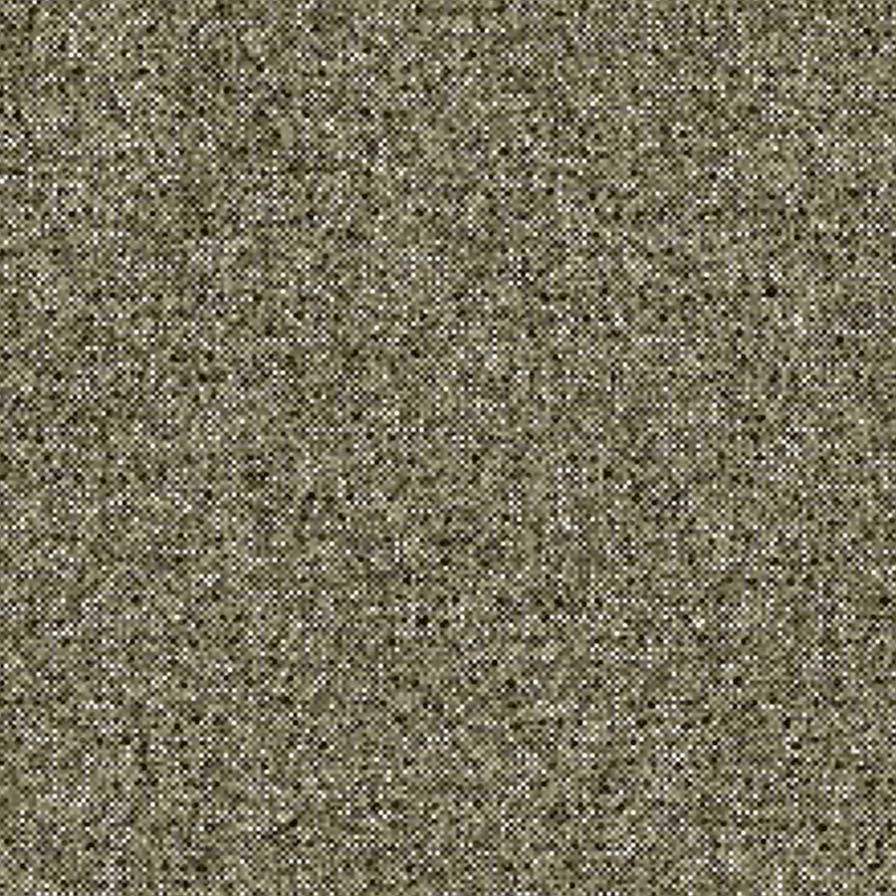
Give the GLSL for this texture, as a WebGL 2 fragment shader.

```glsl
#version 300 es
precision highp float;
// Fine olive tweed: a plain weave whose over and under crossings get their own
// tones, with pale flecks in clustered runs and small dark knots scattered over it.
// Crossing tones are blended smoothly, so the cloth stays soft at any size.

uniform vec2 u_resolution;
out vec4 fragColor;

#define THREADS 220.0        // crossings across the canvas
#define BASE_TONE 0.475      // mean brightness of the cloth
#define WEAVE_CONTRAST 0.155 // weft above, warp below the mean
#define GRAIN 0.46           // random spread between crossings
#define YARN_VARIATION 0.12  // slow change of tone along each yarn
#define FLECK_GAIN 0.40      // brightness added by a pale fleck
#define FLECK_ODDS 0.62      // share of flecks inside a fleck run
#define KNOT_PITCH 5.0       // knot spacing, in crossings
#define KNOT_ODDS 0.50       // share of knot sites in use
#define KNOT_DEPTH 0.25      // darkening at a knot
#define CLOTH_TINT vec3(0.0, -0.02, -0.13)
#define SLUB_TINT vec3(-0.01, -0.015, 0.05)

float hash(vec2 p) {
    vec3 q = fract(vec3(p.xyx) * 0.1031);
    q += dot(q, q.yzx + 33.33);
    return fract((q.x + q.y) * q.z);
}

vec2 gradient(vec2 cell) {
    float angle = 6.2832 * hash(cell + 17.0);
    return vec2(cos(angle), sin(angle));
}

float gradientNoise(vec2 p) {
    vec2 i = floor(p), f = fract(p);
    vec2 u = f * f * f * (f * (f * 6.0 - 15.0) + 10.0);
    vec2 e = vec2(1.0, 0.0);
    float low = mix(dot(gradient(i), f),
                    dot(gradient(i + e), f - e), u.x);
    float high = mix(dot(gradient(i + e.yx), f - e.yx),
                     dot(gradient(i + 1.0), f - 1.0), u.x);
    return 1.4 * mix(low, high, u.y);
}

// Strength of the pale slub yarns: mostly sideways runs, some upright ones.
float slubStrength(vec2 p) {
    float across = gradientNoise(p * vec2(0.08, 0.37) + 40.3);
    float upright = gradientNoise(p * vec2(0.37, 0.07) + 90.7) - 0.12;
    return smoothstep(0.0, 0.5, max(across, upright));
}

// Tone of one crossing; the upper yarn alternates like a chessboard.
float crossingTone(vec2 id) {
    float weftOver = mod(id.x + id.y, 2.0);
    float slub = slubStrength(id);
    float tone = BASE_TONE + WEAVE_CONTRAST * (2.0 * weftOver - 1.0);
    tone += GRAIN * (hash(id + 3.0) - 0.5);

    vec2 alongYarn = weftOver > 0.5 ? vec2(id.x * 0.09, id.y * 5.37)
                                    : vec2(id.x * 5.37, id.y * 0.09);
    tone += YARN_VARIATION * gradientNoise(alongYarn + 211.0);

    // Every second weft carries most flecks, which sets them in a square lattice.
    float paleWeft = 1.0 - mod(id.y, 2.0);
    float odds = weftOver * mix(0.12, 1.0, paleWeft) * (0.05 + FLECK_ODDS * slub);
    tone += FLECK_GAIN * step(hash(id + 71.0), odds);
    return tone - 0.10 * slub * (1.0 - weftOver);
}

// Smooth blend between the four nearest crossings.
float weaveTone(vec2 p) {
    vec2 id = floor(p - 0.5);
    vec2 w = smoothstep(0.0, 1.0, fract(p - 0.5));
    vec2 e = vec2(1.0, 0.0);
    return mix(mix(crossingTone(id), crossingTone(id + e), w.x),
               mix(crossingTone(id + e.yx), crossingTone(id + 1.0), w.x), w.y);
}

// Soft round knots, one possible site per block, with rows of blocks shifted.
float knotMask(vec2 p) {
    vec2 q = p / KNOT_PITCH;
    q.x += hash(vec2(floor(q.y), 5.0));
    vec2 block = floor(q);
    vec2 jitter = vec2(hash(block + 11.0), hash(block + 29.0));
    vec2 offset = fract(q) - mix(vec2(0.32), vec2(0.68), jitter);
    float radius = mix(0.18, 0.31, hash(block + 53.0));
    float odds = KNOT_ODDS + 0.6 * gradientNoise(block * vec2(0.21, 0.43) + 7.7);
    float present = step(hash(block + 83.0), odds);
    return present * (1.0 - smoothstep(0.4 * radius, radius, length(offset * vec2(0.9, 1.0))));
}

void main() {
    vec2 uv = gl_FragCoord.xy / min(u_resolution.x, u_resolution.y);
    vec2 p = uv * THREADS;

    float tone = weaveTone(p);
    tone -= KNOT_DEPTH * knotMask(p);
    tone += 0.025 * gradientNoise(uv * vec2(5.0, 9.0) + 3.1);

    // Olive cloth, turning greyer where the slub yarns run.
    vec3 color = vec3(max(tone, 0.08)) + CLOTH_TINT;
    color += SLUB_TINT * slubStrength(p);
    fragColor = vec4(clamp(color, 0.0, 1.0), 1.0);
}
```
